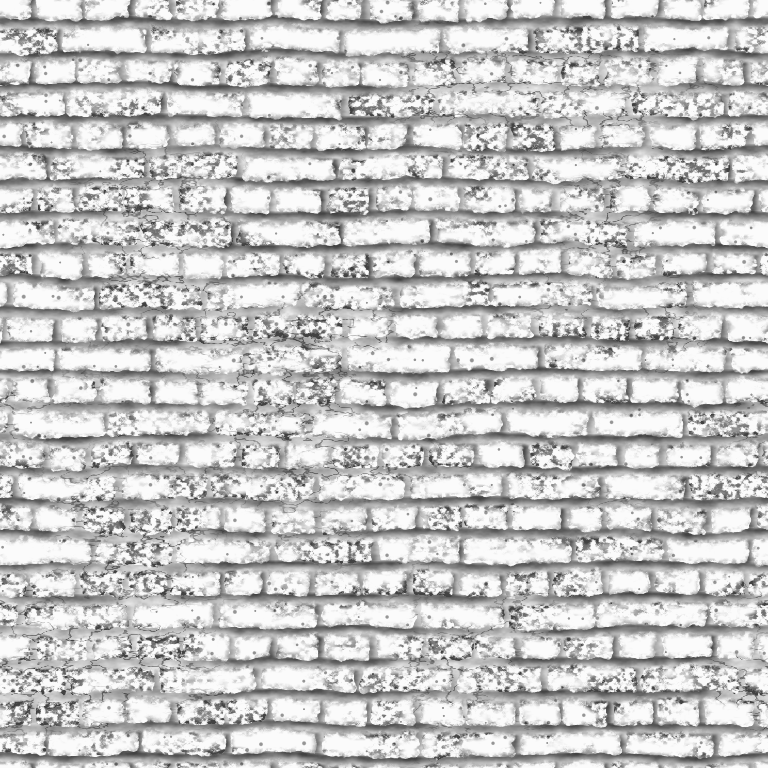
This texture map is drawn by a WebGL 1 fragment shader. Its source:

```glsl
precision highp float;
// Whitewashed brick wall: courses of long bricks alternate with courses of short ones.
// Each brick is a rounded box distance roughened by periodic noise; the grey joints
// are darkest under each brick, and worn patches fill them with pale, cracked mortar.

#define ROWS 24.0         // courses up the canvas, even for a seamless tile
#define LONG_BRICKS 8.0   // bricks across a long course; short courses hold twice as many
#define JOINT_X 0.09      // half width of upright joints, in course heights
#define JOINT_Y 0.135     // half width of level joints, in course heights
#define CORNER 0.10       // corner radius
#define JITTER 0.20       // shift of upright joints
#define WAVE 0.20         // sag of the courses
#define ROUGH 0.24        // raggedness of brick edges
#define PAINT 0.985       // brick face
#define SHADOW 0.34       // darkest joint
#define MORTAR 0.74       // lightest plain joint
#define WEAR 0.75         // strength of the worn patches

uniform vec2 u_resolution;

float hash(vec2 p) {
  vec3 q = fract(p.xyx * vec3(0.1031, 0.1030, 0.0973));
  q += dot(q, q.yzx + 33.33);
  return fract((q.x + q.y) * q.z);
}

// Value noise with n cells over the canvas, wrapping at its borders
float noise(vec2 uv, vec2 n) {
  vec2 g = uv * n, i = floor(g), f = fract(g);
  f = f * f * (3.0 - 2.0 * f);
  vec2 a = mod(i, n), b = mod(i + 1.0, n);
  return mix(mix(hash(a), hash(vec2(b.x, a.y)), f.x),
             mix(hash(vec2(a.x, b.y)), hash(b), f.x), f.y);
}

float fbm(vec2 uv, vec2 n) {
  float sum = 0.0, amp = 0.533;
  for (int k = 0; k < 4; k++) {
    sum += amp * noise(uv, n);
    n *= 2.0;
    amp *= 0.5;
  }
  return sum;
}

// Position of upright joint i, in brick lengths
float jointAt(float i, float row, float count) {
  return i + (hash(vec2(mod(i, count) + 7.0, row + 41.0)) - 0.5) * JITTER;
}

float roundedBox(vec2 q, float r) {
  q += r;
  return length(max(q, 0.0)) + min(max(q.x, q.y), 0.0) - r;
}

// Small round pits scattered one to a cell
float pits(vec2 uv, float n) {
  vec2 cell = mod(floor(uv * n), n);
  vec2 centre = 0.35 + 0.3 * vec2(hash(cell + 3.0), hash(cell + 19.0));
  float radius = 0.12 + 0.2 * hash(cell + 57.0);
  float dist = length(fract(uv * n) - centre);
  return step(0.94, hash(cell + 71.0)) * (1.0 - smoothstep(radius * 0.5, radius + 0.08, dist));
}

void main() {
  vec2 uv = gl_FragCoord.xy / u_resolution;
  float pixel = ROWS / u_resolution.y;

  // Course and brick
  float y = uv.y * ROWS - 0.25 + (noise(uv, vec2(11.0, 16.0)) - 0.5) * WAVE;
  float row = mod(floor(y), ROWS);
  float f = fract(y);
  float count = LONG_BRICKS * (1.0 + mod(row, 2.0));
  float brickLength = ROWS / count;
  float x = uv.x * count + hash(vec2(row, 12.0));
  float id = floor(x);
  id += step(jointAt(id + 1.0, row, count), x) - step(x, jointAt(id, row, count));
  float left = (x - jointAt(id, row, count)) * brickLength;
  float right = (jointAt(id + 1.0, row, count) - x) * brickLength;
  float tint = hash(vec2(mod(id, count), row + 90.0));

  // Ragged brick outline, crisp below and soft on top
  vec2 inset = vec2(JOINT_X, JOINT_Y) - vec2(min(left, right), min(f, 1.0 - f));
  float d = roundedBox(inset, CORNER);
  d += (fbm(uv, vec2(72.0, 96.0)) - 0.5) * ROUGH;
  d += (noise(uv, vec2(30.0, 48.0)) - 0.5) * 0.07;
  float soft = mix(pixel * 0.7, 0.10, smoothstep(0.6, 0.95, f));
  float brick = 1.0 - smoothstep(-soft, soft, d);

  // Joints lighten downwards and to the right
  float wear = WEAR * smoothstep(0.46, 0.70, fbm(uv, vec2(5.0, 9.0)));
  float under = fract(JOINT_Y + 0.07 - f) - 0.07;
  float bed = mix(SHADOW, MORTAR, smoothstep(-0.02, 2.2 * JOINT_Y, under));
  float beside = right < left ? JOINT_X - right : JOINT_X + left;
  float head = mix(SHADOW, MORTAR, smoothstep(-0.02, 2.4 * JOINT_X, beside));
  float jointId = mod(id + step(right, left), count);
  head = mix(head, 0.82, 0.6 * hash(vec2(jointId + 23.0, row + 5.0)));
  float joint = mix(bed, head, smoothstep(0.10, 0.24, min(f, 1.0 - f)));
  joint = mix(joint, 0.84, wear);
  joint += (fbm(uv, vec2(48.0, 96.0)) - 0.5) * 0.40;

  // Painted face with stains, grainy rims and pits
  float grain = fbm(uv, vec2(180.0, 220.0));
  float stain = smoothstep(0.50, 0.85, fbm(uv, vec2(24.0, 44.0)) + 0.3 * tint - 0.08 + 0.15 * wear);
  float face = PAINT - 0.55 * stain * smoothstep(0.40, 0.72, grain);
  face -= 0.32 * smoothstep(-0.20, 0.03, d) * smoothstep(0.30, 0.70, grain);
  face -= 0.40 * pits(uv, 110.0);

  // Cracked crust along worn edges
  float crack = 1.0 - smoothstep(0.0, 0.05, abs(fbm(uv, vec2(40.0, 88.0)) - 0.5));
  float crust = crack * wear * smoothstep(-0.28, -0.02, d);
  float tone = mix(joint, face, brick) - 0.45 * crust;
  gl_FragColor = vec4(vec3(clamp(tone, 0.26, PAINT)), 1.0);
}
```
